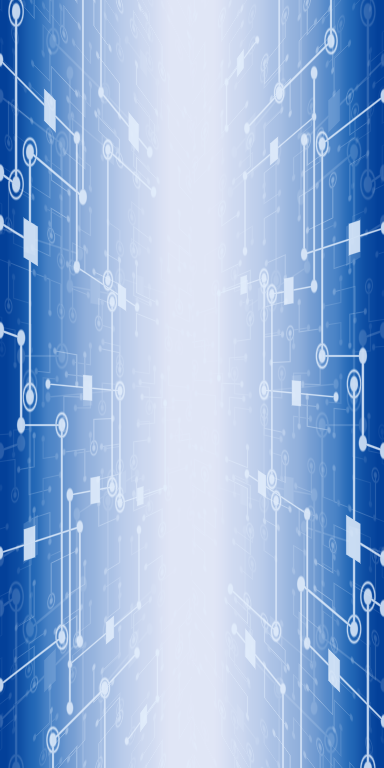
Give the GLSL for this background, as a WebGL 1 fragment shader.

```glsl
precision highp float;
// Two receding walls of pale circuit traces on a blue gradient with a bright centre.
// One wall is built from bent traces; a half turn gives the other wall, a flip
// gives faint reflections, and hashed cells in wall space scatter the fine wiring.
uniform vec2 u_resolution;

float ink(float d) {
  float edge = 0.8 / u_resolution.x;
  return 1.0 - smoothstep(-edge, edge, d);
}

vec2 hash2(vec2 p) {
  return fract(sin(vec2(dot(p, vec2(127.1, 311.7)), dot(p, vec2(269.5, 183.3)))) * 4375.85);
}

float segment(vec2 p, vec2 a, vec2 b) {
  vec2 ab = b - a;
  float t = clamp(dot(p - a, ab) / max(dot(ab, ab), 1e-6), 0.0, 1.0);
  return length(p - a - ab * t);
}

// Tall ellipse: a disc foreshortened by the wall
float node(vec2 p, vec2 c, float r) {
  return length((p - c) * vec2(1.0, 0.5)) - r;
}

// Link a-b, then an upright rod from b to height end;
// panel is the place of a plate along the link (0 for none), ring is 0 or 1
float trace(vec2 p, vec2 a, vec2 b, float end, float panel, float ring) {
  float size = 1.0 - 1.4 * b.x;
  vec2 tip = vec2(b.x, end);
  float d = min(segment(p, a, b), segment(p, b, tip)) - 0.0032 * size;
  float ends = min(node(p, b, 0.0), node(p, tip, 0.0));
  d = min(d, min(ends, node(p, a, 0.0)) - 0.0115 * size);
  if (ring > 0.5) d = min(d, abs(ends - 0.0195 * size) - 0.0017);
  if (panel > 0.0) {
    vec2 r = p - mix(a, b, panel);
    r.y -= r.x * (b.y - a.y) / (b.x - a.x);
    vec2 box = abs(r) - vec2(0.021, 0.058) * size;
    d = min(d, max(box.x, box.y));
  }
  return d;
}

// Large circuits of the left wall, in units of the canvas width
float wall(vec2 p) {
  // upper part
  float d = trace(p, vec2(0.0, 1.844), vec2(0.2, 1.641), 1.305, 0.65, 0.0);
  d = min(d, trace(p, vec2(0.216, 1.487), vec2(0.078, 1.604), 0.966, 0.0, 1.0));
  d = min(d, trace(p, vec2(0.216, 1.487), vec2(0.216, 1.487), 2.1, 0.0, 0.0));
  d = min(d, trace(p, vec2(0.0, 1.42), vec2(0.08, 1.37), 1.37, 1.0, 0.0));
  d = min(d, trace(p, vec2(0.0, 1.55), vec2(0.042, 1.52), 1.97, 0.0, 1.0));
  d = min(d, trace(p, vec2(0.39, 1.604), vec2(0.263, 1.76), 2.1, 0.33, 0.0));
  d = min(d, trace(p, vec2(0.4, 1.5), vec2(0.281, 1.61), 1.27, 0.0, 1.0));
  // middle part
  d = min(d, trace(p, vec2(0.2, 1.305), vec2(0.357, 1.2), 1.2, 0.75, 0.0));
  d = min(d, trace(p, vec2(0.182, 0.711), vec2(0.292, 0.732), 1.214, 0.6, 1.0));
  d = min(d, trace(p, vec2(0.0, 1.14), vec2(0.055, 1.12), 0.893, 0.0, 0.0));
  d = min(d, trace(p, vec2(0.055, 0.893), vec2(0.161, 0.893), 0.341, 0.0, 1.0));
  d = min(d, trace(p, vec2(0.125, 1.0), vec2(0.3125, 0.982), 0.69, 0.55, 1.0));
  d = min(d, trace(p, vec2(0.3125, 0.69), vec2(0.43, 0.73), 0.95, 0.45, 0.0));
  // lower part
  d = min(d, trace(p, vec2(0.182, 0.711), vec2(0.182, 0.711), 0.156, 0.0, 0.0));
  d = min(d, trace(p, vec2(0.0, 0.216), vec2(0.161, 0.341), 0.341, 0.0, 1.0));
  d = min(d, trace(p, vec2(0.0, 0.56), vec2(0.208, 0.628), 0.33, 0.37, 0.0));
  d = min(d, trace(p, vec2(0.182, 0.27), vec2(0.362, 0.424), 0.62, 0.58, 0.0));
  d = min(d, trace(p, vec2(0.273, 0.208), vec2(0.138, 0.073), -0.1, 0.0, 1.0));
  d = min(d, trace(p, vec2(0.357, 0.3), vec2(0.273, 0.208), -0.1, 0.0, 1.0));
  d = min(d, trace(p, vec2(0.33, 0.07), vec2(0.41, 0.18), 0.3, 0.55, 0.0));
  return ink(d);
}

// Thin elbows scattered over cells that follow the wall's perspective
float fineWiring(vec2 p) {
  float depth = 0.965 - p.x, light = 0.0;
  for (int i = 0; i < 3; i++) {
    float k = float(i);
    vec2 count = vec2(9.0 + 2.0 * k, 4.5 + k);
    vec2 g = vec2(p.x, (p.y - 0.94) / depth) * count + k * vec2(0.37, 0.61);
    vec2 h = hash2(floor(g) + 17.0 * k);
    vec2 scale = vec2(1.0, depth) / count;
    vec2 corner = 0.2 + 0.6 * step(0.5, h);
    vec2 far = mix(corner, 1.0 - corner, 0.6 + 0.4 * fract(h * 7.0)) * scale;
    vec2 q = fract(g) * scale;
    corner *= scale;
    vec2 a = vec2(far.x, corner.y), b = vec2(corner.x, far.y);
    float d = min(segment(q, corner, a), segment(q, corner, b)) - 0.0012;
    d = min(d, min(node(q, a, 0.004), node(q, b, 0.004)));
    if (h.y > 0.65) d = min(d, abs(node(q, b, 0.009)) - 0.001);
    light = max(light, ink(d) * step(0.25, fract(h.x * 13.0)) * (0.75 - 0.2 * k));
  }
  return light * smoothstep(-0.15, 0.3, p.x);
}

float ramp(float a, float b, float x) { return clamp((x - a) / (b - a), 0.0, 1.0); }

void main() {
  vec2 p = gl_FragCoord.xy / u_resolution * vec2(1.0, 2.0);
  vec2 q = p.x < 0.5 ? p : vec2(1.0 - p.x, 1.966 - p.y);

  // Blue edges to a pale centre, with faint upright streaks
  float x = q.x + 0.006 * sin(q.x * 90.0) * sin(q.x * 37.0);
  vec3 color = mix(vec3(0.01, 0.25, 0.6), vec3(0.13, 0.4, 0.71), ramp(0.02, 0.085, x));
  color = mix(color, vec3(0.3, 0.52, 0.78), ramp(0.085, 0.135, x));
  color = mix(color, vec3(0.51, 0.65, 0.84), ramp(0.135, 0.2, x));
  color = mix(color, vec3(0.7, 0.78, 0.91), ramp(0.2, 0.3, x));
  color = mix(color, vec3(0.88, 0.9, 0.965), ramp(0.3, 0.44, x));

  // Reflections, fine wiring, then the main circuits
  vec3 pale = vec3(0.89, 0.935, 0.99);
  color = mix(color, pale, 0.17 * wall(vec2(q.x, 1.966 - q.y)));
  color = mix(color, pale, 0.7 * fineWiring(q));
  color = mix(color, pale, 0.84 * wall(q));
  gl_FragColor = vec4(color, 1.0);
}
```
